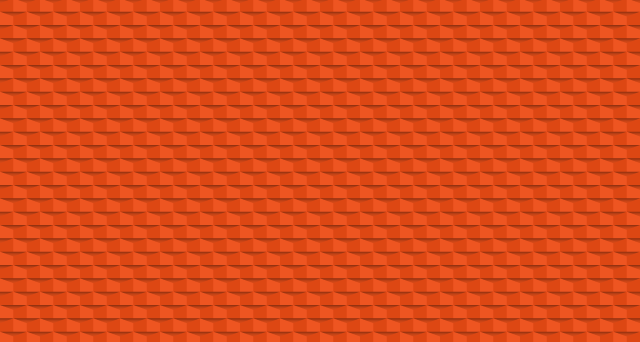
Write a WebGL 1 fragment shader that draws this pattern.

```glsl
precision highp float;

// Folded orange bricks in staggered rows. Each brick has a bright left face and
// a deeper right face; a V-shaped shadow with a soft gradient hangs from the
// row above. Edges are smoothed by averaging a small grid of samples.

uniform vec2 u_resolution;

const float COLUMNS = 24.0;       // bricks across the canvas
const float BRICK_ASPECT = 2.0;   // brick width over brick height
const float FIRST_ROW = 0.875;    // first full row below the top, in rows
const float SHADOW_DEPTH = 0.36;  // depth of the shadow's tip, in rows

const vec3 BRIGHT_FACE = vec3(0.935, 0.332, 0.130);
const vec3 DEEP_FACE = vec3(0.868, 0.278, 0.076);
const vec3 SHADOW_TOP = vec3(0.520, 0.174, 0.055);
const vec3 SHADOW_TIP = vec3(0.835, 0.285, 0.092);

const int SAMPLES = 4;            // samples per pixel along each axis

// Position in brick units: x from the left, y downward from the top.
vec2 toBricks(vec2 pixel) {
  vec2 fromTop = vec2(pixel.x, u_resolution.y - pixel.y);
  return fromTop / u_resolution.x * COLUMNS * vec2(1.0, BRICK_ASPECT);
}

vec3 brickColor(vec2 p) {
  // Stagger every other row by half a brick.
  p.y -= FIRST_ROW;
  p.x += 0.5 * mod(floor(p.y), 2.0);
  vec2 cell = fract(p);

  // Two flat faces meet at the middle of the brick.
  vec3 face = mix(BRIGHT_FACE, DEEP_FACE, step(0.5, cell.x));

  // The shadow is a triangle with a flat top and its tip at the fold.
  float reach = SHADOW_DEPTH * (1.0 - abs(2.0 * cell.x - 1.0));
  float depth = clamp(cell.y / SHADOW_DEPTH, 0.0, 1.0);
  vec3 shadow = mix(SHADOW_TOP, SHADOW_TIP, depth * (2.0 - depth));
  return mix(shadow, face, step(reach, cell.y));
}

void main() {
  vec3 sum = vec3(0.0);
  for (int j = 0; j < SAMPLES; j++) {
    for (int i = 0; i < SAMPLES; i++) {
      vec2 offset = (vec2(float(i), float(j)) + 0.5) / float(SAMPLES) - 0.5;
      sum += brickColor(toBricks(gl_FragCoord.xy + offset));
    }
  }
  gl_FragColor = vec4(sum / float(SAMPLES * SAMPLES), 1.0);
}
```
